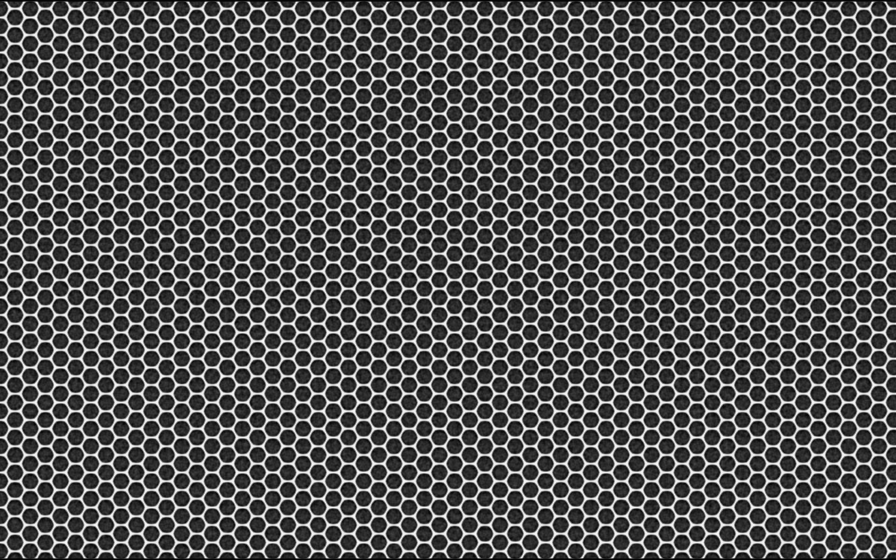
Reproduce this pattern procedurally as a Shadertoy shader.

```glsl
// Perforated metal mesh: a regular honeycomb of rounded holes with pale wires.
// Two interleaved lattices give the nearest hole; a blend of circle and hexagon
// distance shapes it, and gradient noise adds dark grain behind the wires.

const float ROWS = 32.0;             // holes down the canvas
const float COLUMN_PITCH = 0.8660254; // column spacing in row heights

const vec3 WIRE_COLOR = vec3(0.95);
const vec3 HOLE_COLOR = vec3(0.178);
const vec3 BORDER_COLOR = vec3(0.02);

// Pseudo-random gradient in -1..1 for a lattice point
vec2 hashGradient(vec2 cell) {
    vec3 q = fract(cell.xyx * vec3(0.1031, 0.1030, 0.0973));
    q += dot(q, q.yzx + 33.33);
    return 2.0 * fract((q.xx + q.yz) * q.zy) - 1.0;
}

// Corner contribution of gradient noise
float cornerValue(vec2 cell, vec2 local, vec2 corner) {
    return dot(hashGradient(cell + corner), local - corner);
}

float gradientNoise(vec2 p) {
    vec2 cell = floor(p);
    vec2 f = p - cell;
    vec2 u = f * f * f * (f * (f * 6.0 - 15.0) + 10.0);
    float low = mix(cornerValue(cell, f, vec2(0, 0)), cornerValue(cell, f, vec2(1, 0)), u.x);
    float high = mix(cornerValue(cell, f, vec2(0, 1)), cornerValue(cell, f, vec2(1, 1)), u.x);
    return mix(low, high, u.y);
}

// Offset from the nearest hole centre of the staggered columns
vec2 honeycombOffset(vec2 p, float pitch) {
    float period = 2.0 * pitch;
    vec2 even = vec2(mod(p.x + pitch, period) - pitch, fract(p.y) - 0.5);
    vec2 odd = vec2(mod(p.x, period) - pitch, fract(p.y + 0.5) - 0.5);
    return dot(even, even) < dot(odd, odd) ? even : odd;
}

// Radius measure between a circle (0) and a flat-topped hexagon (1)
float roundedHexRadius(vec2 p, float squareness) {
    vec2 a = abs(p);
    float hexagon = max(a.y, dot(a, vec2(COLUMN_PITCH, 0.5)));
    return mix(length(p), hexagon, squareness);
}

// Antialiased step with a minimum softness
float softStep(float edge, float softness, float pixel, float value) {
    float halfWidth = max(softness, 0.6 * pixel);
    return smoothstep(edge - halfWidth, edge + halfWidth, value);
}

// Grainy dark backing, shaded towards the rim and the upper side
vec3 holeShade(vec2 p, vec2 offset, float radius) {
    float grain = 0.13 * gradientNoise(p * 4.3) + 0.09 * gradientNoise(p * 7.7 + 19.0);
    float rim = 0.06 * smoothstep(0.24, 0.39, radius);
    float topShadow = 0.04 * smoothstep(0.0, 0.36, offset.y);
    return max(HOLE_COLOR + grain - rim - topShadow, 0.03);
}

void mainImage(out vec4 fragColor, in vec2 fragCoord) {
    float pixel = ROWS / iResolution.y;
    vec2 p = fragCoord * pixel;

    vec2 offset = honeycombOffset(p, COLUMN_PITCH);
    float radius = roundedHexRadius(offset, 0.35);

    // Wires over the backing
    float wire = softStep(0.447, 0.066, pixel, radius);
    vec3 wireColor = WIRE_COLOR + 0.04 * gradientNoise(p * 1.7 + 5.0);
    vec3 color = mix(holeShade(p, offset, radius), wireColor, wire);

    // Thin dark strips along the top and bottom
    float borderDistance = min(p.y, ROWS - p.y);
    color = mix(BORDER_COLOR, color, softStep(0.09, 0.02, pixel, borderDistance));

    fragColor = vec4(color, 1.0);
}
```
